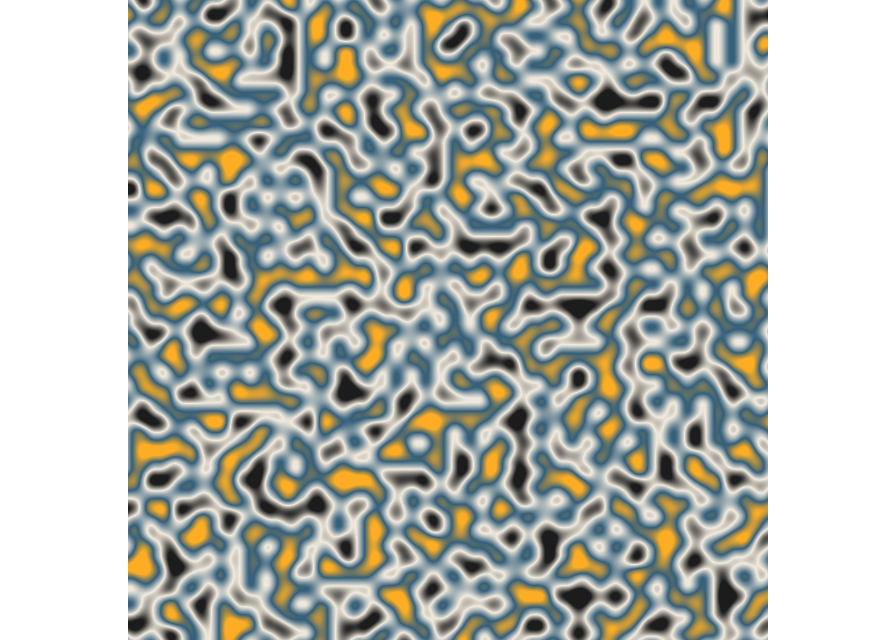
Reproduce this texture procedurally as a WebGL 1 fragment shader.

```glsl
precision highp float;
uniform vec2 u_resolution;

#define CELLS 22.0
#define GAIN 1.2
#define SEED 17.0
#define DIRECTIONS 8.0
#define PAPER vec3(1.0)
#define ORANGE vec3(0.99, 0.68, 0.14)
#define BLUE vec3(0.20, 0.37, 0.48)
#define CREAM vec3(0.95, 0.92, 0.87)
#define BLACK vec3(0.11, 0.11, 0.11)

float hash(vec2 p) {
  vec3 q = fract(vec3(p.xyx) * 0.1031);
  q += dot(q, q.yzx + 33.33);
  return fract((q.x + q.y) * q.z);
}

// Slope at a lattice point: one of a few evenly spaced directions
float slope(vec2 lattice, vec2 offset) {
  float angle = floor(hash(lattice + SEED) * DIRECTIONS) * 6.28319 / DIRECTIONS;
  return dot(vec2(cos(angle), sin(angle)), offset);
}

float gradientNoise(vec2 p) {
  vec2 i = floor(p);
  vec2 f = p - i;
  vec2 fade = f * f * f * (f * (f * 6.0 - 15.0) + 10.0);
  vec2 e = vec2(1.0, 0.0);
  float low = mix(slope(i, f), slope(i + e, f - e), fade.x);
  float high = mix(slope(i + e.yx, f - e.yx), slope(i + 1.0, f - 1.0), fade.x);
  return mix(low, high, fade.y);
}

// Four evenly spaced colour stops joined by straight blends
vec3 palette(float t) {
  float s = clamp(t, 0.0, 1.0) * 3.0;
  vec3 color = mix(ORANGE, BLUE, clamp(s, 0.0, 1.0));
  color = mix(color, CREAM, clamp(s - 1.0, 0.0, 1.0));
  return mix(color, BLACK, clamp(s - 2.0, 0.0, 1.0));
}

void main() {
  // Centred square panel, as tall as the canvas
  vec2 p = (gl_FragCoord.xy - 0.5 * u_resolution) / u_resolution.y;
  vec3 color = palette(0.5 + GAIN * gradientNoise((p + 0.5) * CELLS));

  // Plain margins with a smoothed border
  float inside = clamp((0.5 - abs(p.x)) * u_resolution.y + 0.5, 0.0, 1.0);
  gl_FragColor = vec4(mix(PAPER, color, inside), 1.0);
}
```
